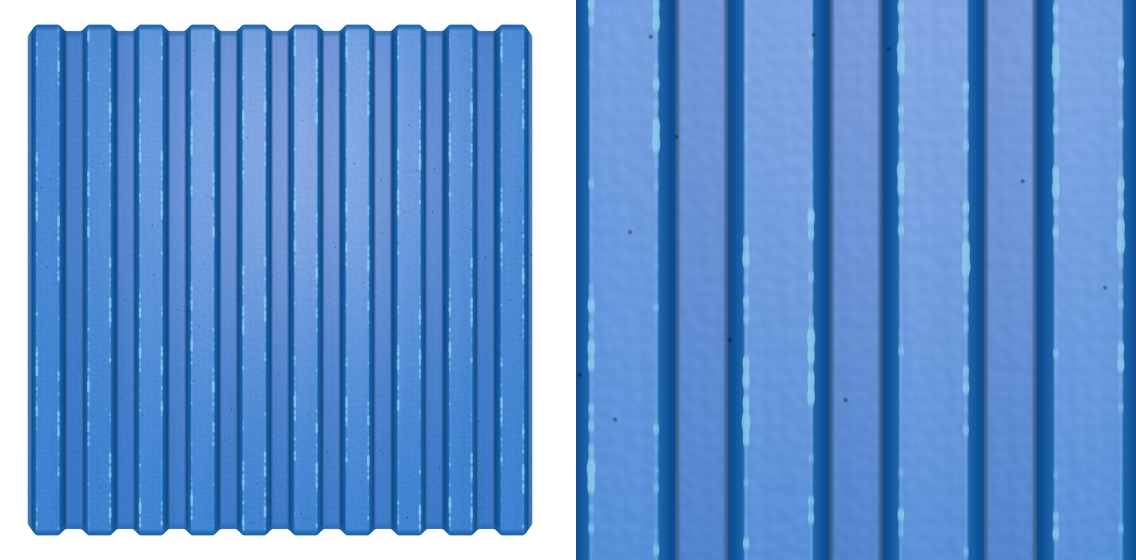
Left: the whole. Right: its middle third, enlarged.
Give the GLSL for this texture, as a WebGL 1 fragment shader.

```glsl
precision highp float;
// A blue painted corrugated sheet with ten upright ribs on a white ground.
// Each rib is a periodic profile of flat crest, dark walls and trough; a soft sheen,
// cellular grain and chipped crest edges vary it. The white border closes the tile.
uniform vec2 u_resolution;

const float TAU = 6.2831853;
const float PITCH = 0.0922;        // width of one rib and its trough
const float CREST = 0.222;         // half widths, in pitches
const float TROUGH = 0.160;
const float HALF_WIDTH = 0.4505;   // sheet size on the canvas
const float CREST_HEIGHT = 0.456;
const float TROUGH_HEIGHT = 0.4445;
const float CORNER = 0.013;

const vec3 GROUND = vec3(1.0);
const vec3 PAINT = vec3(0.235, 0.505, 0.815);
const vec3 SHEEN = vec3(0.52, 0.66, 0.895);
const vec3 WALL_LIT = vec3(0.11, 0.39, 0.67);
const vec3 WALL_DEEP = vec3(0.05, 0.30, 0.57);
const vec3 GRIME = vec3(0.24, 0.37, 0.55);
const vec3 CHIPPED = vec3(0.56, 0.81, 0.94);

vec2 hash2(vec2 p) {
  vec3 q = fract(vec3(p.xyx) * vec3(0.1031, 0.1030, 0.0973));
  q += dot(q, q.yzx + 33.33);
  return fract((q.xx + q.yz) * q.zy);
}

// Wrapping cellular noise: nearest distance and a random value of that cell.
vec2 cellular(vec2 p, float cells) {
  vec2 base = floor(p * cells), f = fract(p * cells);
  vec2 best = vec2(8.0, 0.0);
  for (int j = -1; j <= 1; j++) {
    for (int i = -1; i <= 1; i++) {
      vec2 o = vec2(float(i), float(j));
      vec2 h = hash2(mod(base + o, cells) + 7.0);
      float d = length(o + 0.15 + 0.7 * h - f);
      if (d < best.x) best = vec2(d, fract(h.x * 17.0 + h.y * 31.0));
    }
  }
  return best;
}

// Layered sines that wrap from bottom to top.
float layeredSines(float y, float seed) {
  return sin(TAU * (3.0 * y + seed)) + 0.8 * sin(TAU * (11.0 * y + seed * 5.0))
       + 0.7 * sin(TAU * (29.0 * y + seed * 9.0)) + 0.5 * sin(TAU * (83.0 * y + seed * 3.0));
}

// 1 where x is below the edge, blended over a width of soft on each side.
float below(float x, float edge, float soft) {
  return 1.0 - smoothstep(edge - soft, edge + soft, x);
}

float roundedBox(vec2 p, vec2 size, float radius) {
  vec2 e = abs(p) - size + radius;
  return length(max(e, 0.0)) + min(max(e.x, e.y), 0.0) - radius;
}

// Paint with a broad highlight, embossed grain and faint upright streaks.
vec3 paintedMetal(vec2 p) {
  vec2 q = (p - vec2(0.53, 0.74)) / vec2(0.36, 0.44);
  vec3 color = mix(PAINT, SHEEN, exp(-dot(q, q)));
  float emboss = cellular(p + vec2(0.0015, 0.002), 110.0).x - cellular(p, 110.0).x;
  float streak = layeredSines(p.x + 0.004 * sin(TAU * 2.0 * p.y), 0.3);
  return color + 0.04 * emboss + 0.005 * streak;
}

// Broken pale line along a crest edge, different on each side of each rib.
float edgeWear(float crestX, float y, float rib, float soft) {
  float seed = hash2(vec2(rib + 20.0, 3.0 + step(0.0, crestX))).x;
  float s = layeredSines(y, seed);
  float width = 0.012 + 0.006 * s;
  float line = below(abs(abs(crestX) - CREST + 0.012), max(width, 0.007), soft);
  return line * (0.16 + 0.64 * smoothstep(-0.1, 1.7, s));
}

void main() {
  vec2 p = gl_FragCoord.xy / u_resolution;
  vec2 q = p - 0.5;
  float pixel = 1.0 / min(u_resolution.x, u_resolution.y);
  float soft = 0.8 * pixel / PITCH;

  // Rib coordinates; troughs lean to the middle, as seen from the front.
  float u = q.x / PITCH;
  float rib = floor(u);
  float crestX = fract(u) - 0.5;
  float troughX = fract(u + 0.5) - 0.5 + 0.05 * q.x;
  float crestD = abs(crestX), troughD = abs(troughX);

  // Walls, then trough with a grimy rim, then crest.
  vec3 metal = paintedMetal(p);
  vec3 color = mix(WALL_LIT, WALL_DEEP, smoothstep(CREST, 0.32, crestD));
  color = mix(color, GRIME, below(troughD, TROUGH + 0.012, soft));
  vec3 floorColor = metal * vec3(0.93, 0.93, 0.96);
  color = mix(color, floorColor, below(troughD, TROUGH - 0.012, soft + 0.012));
  color = mix(color, metal, below(crestD, CREST, soft + 0.008));
  color = mix(color, CHIPPED, edgeWear(crestX, p.y, rib, soft));

  // Sparse dark pits.
  vec2 pit = cellular(p, 64.0);
  color *= 1.0 - 0.4 * step(0.975, pit.y) * below(pit.x, 0.07, 0.06);

  // Scalloped outline, with crests bending over at both ends.
  float height = mix(CREST_HEIGHT, TROUGH_HEIGHT, smoothstep(0.19, 0.37, crestD));
  float inset = height - abs(q.y);
  float bend = below(inset, 0.008, 0.004) * mix(0.8, 0.45, smoothstep(0.25, 0.36, crestD));
  color = mix(color, WALL_LIT, bend);
  color = mix(color, WALL_DEEP, 0.5 * below(inset, 0.0015, 0.0015));
  float outline = roundedBox(q, vec2(HALF_WIDTH, height), CORNER);
  gl_FragColor = vec4(mix(GROUND, color, below(outline, 0.0, 0.8 * pixel)), 1.0);
}
```
